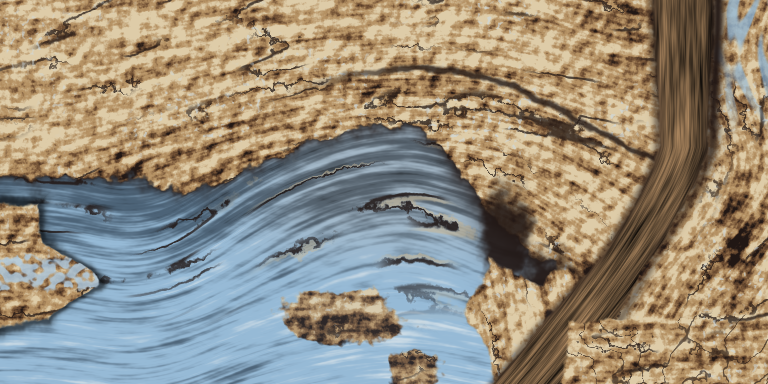
Reproduce this texture procedurally as a WebGL 2 fragment shader.

```glsl
#version 300 es
precision highp float;
// Weathered driftwood: arched tan bark, a blue-grey hollow and twisted roots.
uniform vec2 u_resolution;
out vec4 outColor;

const vec3 CREAM = vec3(0.87, 0.80, 0.66), TAN = vec3(0.71, 0.57, 0.39);
const vec3 BROWN = vec3(0.44, 0.31, 0.20), DARK = vec3(0.13, 0.09, 0.08);
const vec3 SKY = vec3(0.59, 0.73, 0.84), SLATE = vec3(0.30, 0.39, 0.47);
const vec3 LICHEN = vec3(0.80, 0.86, 0.90);
const float EDGE_SOFT = 0.005, EDGE_ROUGH = 0.045, RELIEF = 0.55;

vec2 gradientAt(vec2 cell) {
  vec3 q = fract(cell.xyx * vec3(0.1031, 0.1030, 0.0973));
  q += dot(q, q.yzx + 33.33);
  float a = 6.2832 * fract((q.x + q.y) * q.z);
  return vec2(cos(a), sin(a));
}

float noise(vec2 p) {
  vec2 i = floor(p), f = fract(p), e = vec2(1, 0);
  vec2 u = f * f * f * (f * (f * 6.0 - 15.0) + 10.0);
  float low = mix(dot(gradientAt(i), f), dot(gradientAt(i + e), f - e), u.x);
  float high = mix(dot(gradientAt(i + e.yx), f - e.yx), dot(gradientAt(i + 1.0), f - 1.0), u.x);
  return mix(low, high, u.y);
}

float fbm(vec2 p) {
  float sum = 0.0, amp = 0.65;
  for (int i = 0; i < 4; i++) {
    sum += amp * noise(p);
    p = mat2(1.6, 1.2, -1.2, 1.6) * p + 7.3;
    amp *= 0.55;
  }
  return sum;
}

// Layers stretched along one direction
float fibres(vec2 g) {
  return 0.6 * noise(g) + 0.45 * noise(g * vec2(1.7, 2.3) + 5.0) + 0.35 * noise(g * vec2(4, 4.7) + 9.0);
}

float bump(float x, float center, float width) { x = (x - center) / width; return exp(-x * x); }
float cover(float d) { return smoothstep(-EDGE_SOFT, EDGE_SOFT, d); }
float lineAt(float d, float width) { return 1.0 - smoothstep(0.2 * width, width, abs(d)); }
float ellipse(vec2 p, vec2 c, vec2 r) { return (1.0 - length((p - c) / r)) * min(r.x, r.y); }

// g runs along and across the grain; light shifts the tone
vec3 bark(vec2 g, vec2 p, float light) {
  float rough = fbm(p * 27.0);
  float relief = rough - fbm(p * 27.0 + vec2(-0.25, 0.35));
  float tone = 0.56 + light + 0.75 * fibres(g * vec2(4, 24)) + 0.4 * rough + RELIEF * relief;
  vec3 col = mix(DARK, BROWN, smoothstep(-0.1, 0.25, tone));
  col = mix(col, TAN, smoothstep(0.18, 0.52, tone));
  col = mix(col, CREAM, smoothstep(0.5, 0.88, tone));
  float crack = lineAt(noise(g * vec2(3, 11) + 0.35 * rough), 0.055);
  col = mix(col, DARK, 0.75 * crack * smoothstep(-0.05, 0.2, noise(g * vec2(5, 7) + 21.0)));
  float speck = smoothstep(0.2, 0.42, noise(p * 75.0)) * smoothstep(-0.1, 0.3, noise(p * 5.0 + 3.0));
  return mix(col, LICHEN, 0.6 * speck * smoothstep(0.3, 0.6, tone));
}

vec3 blueWood(vec2 p) {
  float wave = 0.21 * smoothstep(0.25, 1.05, p.x) - 0.07 * smoothstep(1.05, 1.4, p.x) - 0.05 * bump(p.x, 0.4, 0.2);
  vec2 g = vec2(p.x, p.y - wave * mix(0.65, 1.1, smoothstep(0.1, 0.5, p.y)));
  float upper = smoothstep(0.22, 0.5, p.y), right = smoothstep(0.45, 0.9, p.x);
  float tone = 0.72 - 0.42 * upper + 0.12 * right + 0.75 * fibres(g * vec2(2.5, 32)) + 0.25 * fbm(p * vec2(12, 35));
  vec3 col = mix(SLATE * 0.5, SLATE, smoothstep(-0.2, 0.2, tone));
  col = mix(col, SKY, smoothstep(0.2, 0.8, tone));
  col = mix(col, LICHEN, smoothstep(0.85, 1.25, tone));
  col = mix(col, vec3(dot(col, vec3(0.33))), 0.45 * right * upper);
  float ledge = noise(g * vec2(1.8, 15) + 0.25 * fbm(p * 25.0) + 4.0);
  float gate = smoothstep(0.12, 0.34, p.y) * smoothstep(-0.15, 0.15, noise(g * vec2(4, 9)));
  col = mix(col, CREAM * 0.9, 0.6 * right * gate * lineAt(ledge - 0.09, 0.07));
  return mix(col, DARK, 0.85 * gate * lineAt(ledge, 0.07));
}

void main() {
  vec2 p = gl_FragCoord.xy / u_resolution * vec2(2, 1);
  float jag = EDGE_ROUGH * fbm(p * 13.0);

  // Blue hollow with tan remnants and a frosted slab at the left
  vec3 col = blueWood(p);
  float remnant = ellipse(p, vec2(0.89, 0.175), vec2(0.17, 0.07));
  remnant = max(remnant, ellipse(p, vec2(1.08, 0.03), vec2(0.07, 0.06))) + jag;
  float slab = min(0.1 + 0.16 * bump(p.y, 0.27, 0.07) - p.x, min(p.y - 0.15 - 0.2 * p.x, 0.47 - p.y)) + 0.6 * jag;
  vec3 scrap = bark(p, p, -0.1 - 0.25 * smoothstep(0.2, 0.13, p.y));
  col = mix(col, scrap, 0.9 * cover(remnant));
  float frost = cover(min(p.y - 0.25, 0.33 - p.y) + jag) * smoothstep(-0.25, 0.05, noise(p * 45.0));
  col *= 1.0 - 0.6 * bump(slab, -0.005, 0.018);
  col = mix(col, mix(scrap, mix(SKY, LICHEN, 0.5), 0.85 * frost), cover(slab));

  // Arched bark, its ridge and the shade under its lip
  float lip = 0.54 - 0.03 * bump(p.x, 0.5, 0.12) + 0.13 * smoothstep(0.5, 1.0, p.x) - 0.36 * smoothstep(1.05, 1.45, p.x);
  float above = p.y - lip + jag;
  col = mix(col, DARK, 0.85 * exp(min(above, 0.0) / mix(0.014, 0.07, smoothstep(1.08, 1.3, p.x))));
  float arch = 0.26 * (smoothstep(0.0, 1.1, p.x) - smoothstep(1.15, 1.85, p.x));
  vec2 g = vec2(p.x, p.y - arch * mix(1.3, 0.5, smoothstep(0.4, 1.0, p.y)));
  float ridge = p.y - 0.56 - arch + 0.4 * jag;
  float light = 0.1 - 0.2 * bump(ridge, -0.04, 0.035) - 0.25 * exp(-max(above, 0.0) / 0.03);
  light -= 0.35 * smoothstep(1.4, 1.7, p.x) * smoothstep(0.75, 1.0, p.y);
  vec3 top = mix(bark(g, p, light), DARK, 0.8 * lineAt(ridge, 0.014) * smoothstep(0.7, 1.1, p.x));
  col = mix(col, top, cover(max(above, p.x - 1.45)));

  // Dark pit and the split stump in it
  float pit = max(ellipse(p, vec2(1.32, 0.38), vec2(0.055, 0.12)), ellipse(p, vec2(1.42, 0.14), vec2(0.09, 0.2)));
  col = mix(col, DARK, 0.9 * smoothstep(-0.025, 0.02, pit + jag));
  float stump = min(p.x - 1.28 + 0.07 * bump(p.y, 0.19, 0.07), min(1.42 - p.x, 0.96 - 0.5 * p.x - p.y));
  stump = max(stump, ellipse(p, vec2(1.46, 0.24), vec2(0.045, 0.06))) + 0.5 * jag;
  col = mix(col, bark(vec2(p.y, p.x + 0.2 * p.y), p, 0.15 - 0.3 * bump(stump, 0.0, 0.02)), cover(stump));

  // Right folds, pale near the top
  float center = 1.78 - 0.75 * pow(max(0.62 - p.y, 0.0), 1.3), side = p.x - center;
  float halfWidth = 0.065 + 0.015 * smoothstep(0.6, 1.0, p.y) + 0.03 * smoothstep(0.35, 0.12, p.y);
  vec2 fold = vec2(p.y, p.x - 0.7 * center + 0.04 * sin(9.0 * p.y));
  float crease = bump(p.x, 1.92, 0.035) * bump(p.y, 0.38, 0.14);
  vec3 folds = bark(fold, p, 0.02 - 0.6 * crease + 0.2 * noise(fold * vec2(3, 14)));
  folds = mix(folds, SKY, 0.8 * smoothstep(0.6, 0.85, p.y) * smoothstep(-0.05, 0.2, noise(fold * vec2(9, 30))));
  col = mix(col, folds, cover(side - halfWidth + 0.3 * jag));

  // Grey-brown strand with dark sides
  vec3 strand = mix(BROWN, TAN, 0.35) * vec3(0.9, 0.94, 1);
  strand *= 0.9 + 1.1 * fibres(vec2(p.y * 4.0, side * 55.0)) - 0.3 * smoothstep(0.0, 0.08, side);
  col = mix(col, strand, cover(halfWidth - abs(side) + 0.3 * jag));
  float gap = bump(side, halfWidth + 0.01, 0.018) * mix(0.5, 0.95, smoothstep(0.4, 0.8, p.y));
  col = mix(col, DARK, max(gap, 0.5 * bump(side, -halfWidth, 0.014)));

  // Cracked block at the lower right
  float block = min(0.07 + 0.06 * p.x - p.y, p.x - 1.46 - 0.15 * p.y) + 0.5 * jag;
  vec3 lump = bark(p, p, 0.04);
  lump = mix(lump, DARK, 0.6 * lineAt(noise(p * 9.0 + jag * 12.0), 0.03));
  outColor = vec4(mix(col, lump, cover(block)), 1);
}
```
